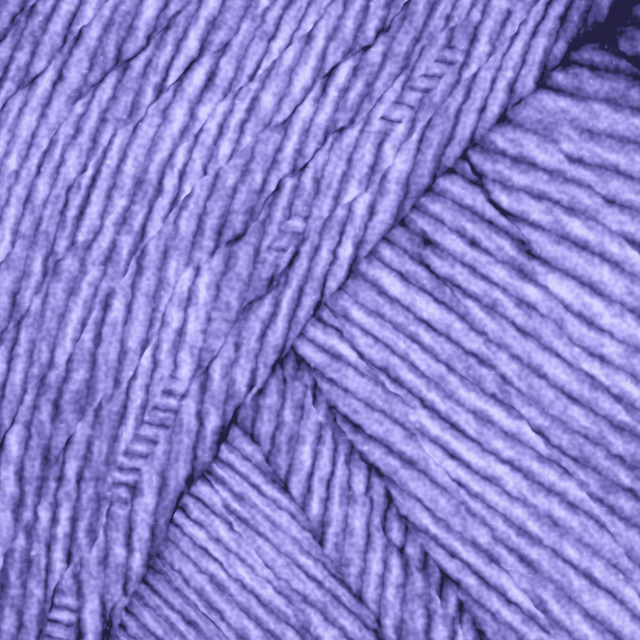
Write a three.js fragment shader that draws this texture.

```glsl
// Wound lilac wool: layered, fuzzy yarn strands meeting along a diagonal seam.
varying vec2 vUv;

const vec3 CREVICE = vec3(0.14, 0.13, 0.27);
const vec3 SHADOW = vec3(0.30, 0.28, 0.54);
const vec3 BODY = vec3(0.50, 0.47, 0.78);
const vec3 LIGHT = vec3(0.69, 0.67, 0.96);
const vec3 PALE = vec3(0.84, 0.82, 0.99);

const float BASE_TONE = 0.585;     // tone runs on the scale of the red channel
const float ROUNDNESS = 0.37;      // contrast across one strand
const float STRAND_VARIATION = 0.13;
const float FIBRE_CONTRAST = 0.20;
const float GRAIN_CONTRAST = 0.13;
const float LEFT_PITCH = 0.036;
const float FAN_PITCH = 0.032;
const float CORD_PITCH = 0.027;
const float LEFT_BAND = 0.115;     // width of one layer of strands
const float FAN_BAND = 0.17;
const float CREVICE_DEPTH = 0.36;
const float WEDGE_LOW = 0.60;
const float WEDGE_HIGH = 0.755;

float hash(vec2 p) {
  return fract(sin(dot(p, vec2(127.1, 311.7))) * 43758.5);
}

float cornerSlope(vec2 cell, vec2 offset) {
  float angle = 6.2832 * hash(cell);
  return dot(vec2(cos(angle), sin(angle)), offset);
}

float gradientNoise(vec2 p) {
  vec2 i = floor(p), f = fract(p);
  vec2 u = f * f * f * (f * (f * 6.0 - 15.0) + 10.0);
  vec2 e = vec2(1.0, 0.0);
  return mix(mix(cornerSlope(i, f), cornerSlope(i + e.xy, f - e.xy), u.x),
             mix(cornerSlope(i + e.yx, f - e.yx), cornerSlope(i + e.xx, f - e.xx), u.x), u.y);
}

// Tone of parallel round strands with ply twist and lengthwise fibres.
float strands(float across, float along, float pitch, float seed) {
  float a = across / pitch + seed * 0.37
          + 0.5 * gradientNoise(vec2(across * 9.0, along * 4.0) + seed * 7.3);
  float id = floor(a);
  float f = 2.0 * fract(a) - 1.0;
  float profile = 1.0 - f * f;
  float depth = 1.0 + 0.8 * gradientNoise(vec2(a * 0.6, along * 5.0) + seed);
  float variation = hash(vec2(id, seed)) - 0.5;
  float twist = sin(along / pitch * 3.6 + f * 2.2 + 6.2832 * variation);
  float fibre = gradientNoise(vec2(a * 3.0, along * 26.0 + a) + seed * 3.1);
  return BASE_TONE + ROUNDNESS * depth * (profile - 0.67)
       + profile * (STRAND_VARIATION * variation + 0.035 * twist)
       + FIBRE_CONTRAST * fibre;
}

// Overlapping bands of strands, with broken shadows where one band ends.
float layeredStrands(float across, float along, float band, float pitch, float seed) {
  float b = band + 0.30 * gradientNoise(vec2(across / pitch * 0.8, along * 4.0) + seed)
          + 0.35 * gradientNoise(vec2(across, along) * 3.0 + seed * 2.0);
  float id = floor(b), f = fract(b);
  float tone = mix(strands(across, along, pitch, seed + id),
                   strands(across, along, pitch, seed + id + 1.0),
                   smoothstep(0.94, 1.0, f));
  float patches = smoothstep(-0.12, 0.35, gradientNoise(vec2(across * 5.0, along * 5.0) + seed));
  float shade = exp(-(1.0 - f) * 13.0) + exp(-f * 26.0);
  return tone - CREVICE_DEPTH * patches * shade;
}

vec3 woolColour(float tone) {
  vec3 colour = mix(CREVICE, SHADOW, smoothstep(0.10, 0.30, tone));
  colour = mix(colour, BODY, clamp((tone - 0.30) / 0.20, 0.0, 1.0));
  colour = mix(colour, LIGHT, clamp((tone - 0.50) / 0.19, 0.0, 1.0));
  return mix(colour, PALE, clamp((tone - 0.69) / 0.16, 0.0, 1.0));
}

void main() {
  // Ragged, fuzzy outlines
  vec2 p = vUv + 0.0045 * vec2(gradientNoise(vUv * 55.0), gradientNoise(vUv * 55.0 + 31.7));

  // Curved coordinates: distance from the seam, and across each set of strands
  float seam = p.x - (0.18 + 0.42 * p.y + 0.39 * p.y * p.y)
             + 0.012 * gradientNoise(p * 9.0);
  float steep = p.x - 0.08 * p.y - 0.2 * p.y * p.y;
  float slanted = p.y + p.x - 0.25 * p.x * p.x - 0.4 * p.x * p.y;
  float wedge = p.x + 0.65 * p.y + 0.02 * gradientNoise(p * 12.0);

  // Steep strands on the left, crossed by a lumpy twisted cord
  float left = layeredStrands(steep, p.y, seam / LEFT_BAND, LEFT_PITCH, 3.0);
  float cordSide = abs(seam + 0.09 + 0.1 * p.y);
  float cord = strands(p.y + 0.25 * p.x, seam, CORD_PITCH, 41.0) - 6.0 * cordSide + 0.05;
  float cordMask = (1.0 - smoothstep(0.016, 0.026, cordSide))
                 * smoothstep(-0.2, 0.1, gradientNoise(p * 5.0 + 8.0));
  left = mix(left, cord, 0.85 * cordMask);

  // Slanted fan on the right, parted by a wedge of short steep strands
  float fan = layeredStrands(slanted, p.x, (p.x + 0.6 * p.y) / FAN_BAND, FAN_PITCH, 17.0);
  float inner = layeredStrands(steep, p.y, wedge / 0.12, LEFT_PITCH, 29.0) - 0.05;
  float wedgeMask = smoothstep(WEDGE_LOW - 0.004, WEDGE_LOW + 0.004, wedge)
                  * (1.0 - smoothstep(WEDGE_HIGH - 0.004, WEDGE_HIGH + 0.004, wedge));
  float wedgeRim = min(abs(wedge - WEDGE_LOW), abs(wedge - WEDGE_HIGH));
  float wedgeFade = 1.0 - smoothstep(0.42, 0.52, p.y);
  float right = mix(fan, inner, wedgeMask) - 0.28 * wedgeFade * exp(-wedgeRim * 70.0);

  float tone = mix(left, right, smoothstep(-0.004, 0.004, seam));
  tone -= mix(0.24, 0.36, p.y) * exp(-abs(seam) * 65.0);

  // Broad light, dark corners, grain and bright flecks
  tone += 0.10 * gradientNoise(p * 3.5 + 5.0);
  tone -= 0.12 * exp(-9.0 * dot(p, p)) + 0.32 * exp(-70.0 * dot(p - vec2(0.97), p - vec2(0.97)));
  tone += GRAIN_CONTRAST * (gradientNoise(vUv * 125.0) + 0.8 * gradientNoise(vUv * 62.0 + 19.0));
  tone += 0.12 * smoothstep(0.38, 0.6, gradientNoise(vUv * 85.0 + 77.0));

  gl_FragColor = vec4(woolColour(tone), 1.0);
}
```
